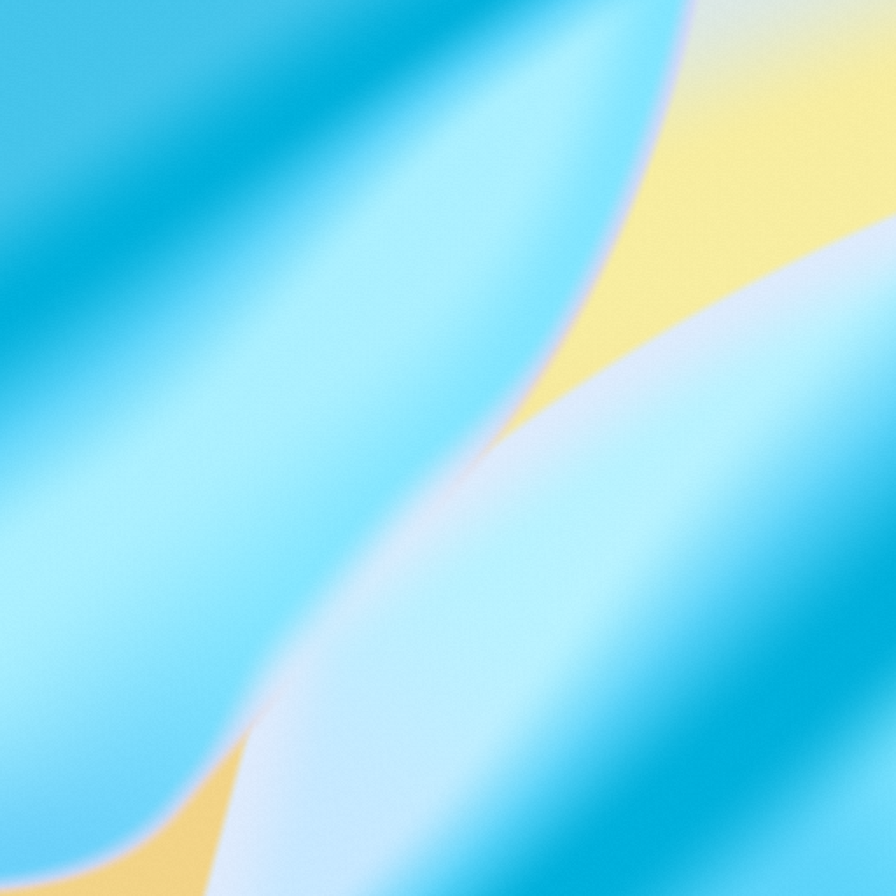
This background is drawn by a three.js fragment shader. Its source:

```glsl
// Soft diagonal folds of cyan and pale blue with yellow gaps between them.
#define EDGE_SOFT 0.011
#define RIM_SHARP 0.045
#define RIM_SOFT 0.095
#define LAVENDER_REACH 0.16
#define GRAIN_CELLS 512.0
#define GRAIN_AMOUNT 0.014

varying vec2 vUv;

const vec3 DEEP = vec3(0.00, 0.69, 0.86);
const vec3 TEAL = vec3(0.27, 0.77, 0.92);
const vec3 SKY = vec3(0.36, 0.83, 0.98);
const vec3 CYAN = vec3(0.51, 0.90, 1.00);
const vec3 PALE = vec3(0.67, 0.94, 1.00);
const vec3 ICE = vec3(0.72, 0.95, 1.00);
const vec3 MIST = vec3(0.78, 0.91, 1.00);
const vec3 LAVENDER = vec3(0.87, 0.92, 0.99);
const vec3 RIM = vec3(0.82, 0.85, 0.97);
const vec3 PEACH = vec3(0.95, 0.82, 0.74);
const vec3 YELLOW = vec3(0.97, 0.93, 0.63);
const vec3 GOLD = vec3(0.95, 0.83, 0.53);
const vec3 PEARL = vec3(0.86, 0.91, 0.90);

float hash(vec2 p) {
  return fract(sin(dot(p, vec2(127.1, 311.7))) * 43758.5453);
}

// Blend through three colours as t runs from 0 to 1.
vec3 ramp(vec3 a, vec3 b, vec3 c, float t) {
  return mix(mix(a, b, smoothstep(0.0, 0.6, t)), c, smoothstep(0.4, 1.0, t));
}

// Fold borders: offset across the diagonal as a function of place along it.
float upperEdge(float s) {
  float top = max(s - 1.0, 0.0);
  float bottom = max(0.3 - s, 0.0);
  return 0.133 - 0.08 * s - 0.35 * top * top - 1.56 * bottom * bottom;
}

float lowerEdge(float s) {
  float k = max(s - 1.1, 0.0);
  float right = 0.057 + 0.16 * (s - 1.115) + 0.18 * k * k;
  float left = 0.12 + 0.58 * (0.414 - s);
  return max(right, left);
}

// Lower fold: lavender lip, icy body, deep crease, lighter corner.
vec3 lowerFold(float s, float d) {
  float lip = 1.0 - smoothstep(0.0, LAVENDER_REACH, d - lowerEdge(s));
  vec3 body = mix(MIST, ICE, smoothstep(0.4, 0.95, s));
  body = mix(body, LAVENDER, lip);
  float crease = 0.66 + 0.06 * (s - 0.66);
  float start = mix(0.36, 0.27, smoothstep(0.5, 1.4, s));
  vec3 col = ramp(body, SKY, DEEP, clamp((d - start) / (crease - 0.05 - start), 0.0, 1.0));
  vec3 corner = mix(SKY, CYAN, smoothstep(0.9, 1.3, s));
  return mix(col, corner, smoothstep(0.0, 0.19, d - crease));
}

// Upper fold: cyan side, pale body, deep crease, teal corner.
vec3 upperFold(float s, float d, float inside) {
  float reach = mix(0.45, 0.20, smoothstep(0.1, 1.5, s));
  vec3 side = mix(vec3(0.42, 0.82, 0.98), CYAN, smoothstep(0.05, 0.7, s));
  vec3 body = mix(side, PALE, smoothstep(0.05, reach, inside));
  float across = d + 0.65 - 0.2 * (s - 0.65);
  float width = mix(0.33, 0.17, smoothstep(0.6, 1.5, s));
  vec3 col = ramp(DEEP, SKY, body, clamp(across / width, 0.0, 1.0));
  return mix(col, TEAL, smoothstep(0.0, 0.19, -across));
}

// Yellow gap, fading to pearl at the top and gold at the bottom.
vec3 gapColor(vec2 p) {
  vec3 col = mix(GOLD, YELLOW, smoothstep(0.1, 0.7, p.y));
  float fade = p.y - 0.38 * (p.x - 0.78);
  return mix(col, PEARL, smoothstep(0.82, 1.0, fade));
}

void main() {
  float s = vUv.x + vUv.y;
  float d = vUv.x - vUv.y;
  float inside = upperEdge(s) - d;

  // Gap and lower fold
  vec3 lower = lowerFold(s, d);
  float cover = smoothstep(-EDGE_SOFT, EDGE_SOFT, d - lowerEdge(s));
  vec3 col = mix(gapColor(vUv), lower, cover);

  // Upper fold with a rim that melts into the lower fold mid-way
  float melt = smoothstep(0.35, 0.6, s) * (1.0 - smoothstep(0.85, 1.25, s));
  vec3 rim = mix(RIM, lower, melt);
  float warm = (1.0 - melt) * (1.0 - smoothstep(1.1, 1.6, s));
  rim = mix(rim, PEACH, 0.6 * warm * (1.0 - smoothstep(0.0, 0.02, inside)));
  float rimWidth = mix(RIM_SHARP, RIM_SOFT, melt);
  float rimMask = 1.0 - smoothstep(0.0, rimWidth, inside);
  vec3 upper = mix(upperFold(s, d, inside), rim, rimMask);
  col = mix(col, upper, smoothstep(-EDGE_SOFT, EDGE_SOFT, inside));

  // Fine grain
  col += (hash(floor(vUv * GRAIN_CELLS)) - 0.5) * GRAIN_AMOUNT;
  gl_FragColor = vec4(col, 1.0);
}
```
